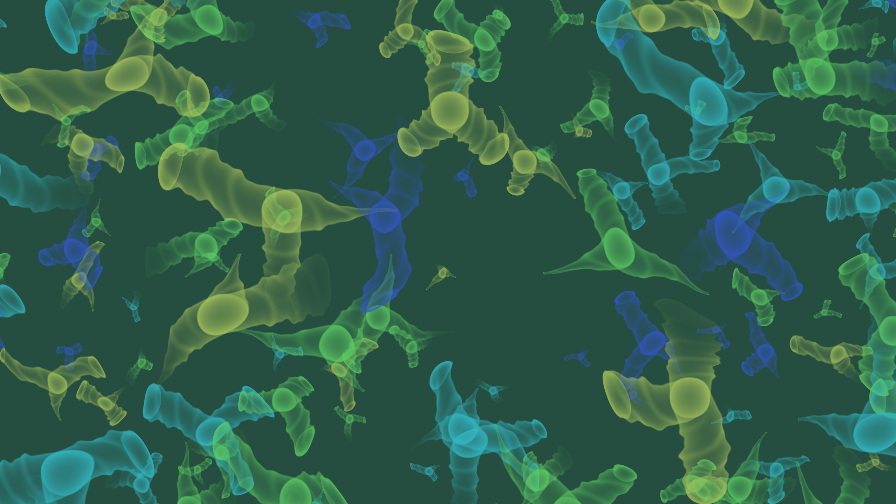
This background is drawn by a WebGL 2 fragment shader. Its source:

```glsl
#version 300 es
precision highp float;
// Translucent branching tubes with glowing rims, scattered over dark green.

#define LAYERS 4
#define LARGEST_CELL 0.34
#define LAYER_SHRINK 0.80
#define BODY_ALPHA 0.21
#define RIM_ALPHA 0.62
#define FOLD_ALPHA 0.20
#define RIPPLE 0.11
#define BACKGROUND vec3(0.145, 0.305, 0.250)
#define GREEN vec3(0.36, 0.80, 0.39)
#define YELLOW vec3(0.66, 0.77, 0.36)
#define CYAN vec3(0.20, 0.73, 0.78)
#define BLUE vec3(0.20, 0.34, 0.80)

uniform vec2 u_resolution;
out vec4 fragColor;

const float TAU = 6.2831853;

vec3 hash3(vec2 p) {
  vec3 h = fract(p.xyx * vec3(0.1031, 0.1030, 0.0973));
  h += dot(h, h.yxz + 33.33);
  return fract((h.xxy + h.yzz) * h.zyx);
}

mat2 rotation(float angle) {
  float c = cos(angle), s = sin(angle);
  return mat2(c, s, -s, c);
}

vec3 pickTint(float h) {
  if (h < 0.43) return GREEN;
  if (h < 0.63) return YELLOW;
  return h < 0.82 ? CYAN : BLUE;
}

// Rises steeply towards the silhouette, as on a thin glass shell.
float shellRim(float radius) {
  return 1.0 - sqrt(max(1.0 - radius * radius, 0.0));
}

float insideMask(float radius, float width, float pixel) {
  return 1.0 - smoothstep(-pixel, pixel, (radius - 1.0) * width);
}

// Opacity of one bent, rippled tube that starts at the origin along +x.
float tubeAlpha(vec2 q, vec3 seed, float pixel) {
  float len = mix(0.30, 0.74, seed.x);
  float along = clamp(q.x / len, 0.0, 1.0);
  float bend = (seed.y - 0.5) * 0.9;
  q.y -= bend * along * along * len;
  q.y /= sqrt(1.0 + 4.0 * bend * bend * along * along);

  // Width: flared, even or drawn out to a thin tail.
  float tip = seed.z < 0.25 ? 0.006 : mix(0.06, 0.15, fract(seed.z * 7.0));
  float phase = along * (14.0 + 14.0 * seed.y) + TAU * seed.z;
  float wave = sin(phase) + 0.4 * sin(phase * 2.3 + 1.0);
  float width = mix(0.125, tip, smoothstep(0.0, 1.0, along));
  width *= 1.0 + RIPPLE * wave * smoothstep(0.1, 0.5, along);

  // Shell with rounded ends.
  float over = min(q.x, 0.0) + 2.0 * max(q.x - len, 0.0);
  float radius = length(vec2(over, q.y)) / width;
  float fold = 0.5 + 0.5 * sin(phase + 1.8 * radius * radius + 2.0 * q.y / width);
  fold = pow(fold, 5.0) * smoothstep(0.1, 0.4, along);
  float alpha = BODY_ALPHA + RIM_ALPHA * shellRim(radius) + FOLD_ALPHA * fold;
  alpha *= insideMask(radius, width, pixel);
  if (seed.y > 0.72) alpha *= 1.0 - 0.85 * smoothstep(0.3, 1.0, along);

  // Elliptical mouth at the far end.
  float mouth = length(vec2(2.0 * (q.x - len), q.y)) / width;
  float ring = 0.08 + 0.45 * shellRim(mouth);
  alpha += ring * insideMask(mouth, width, pixel) * step(seed.y, 0.72);
  return min(alpha, 0.92);
}

void main() {
  vec2 p = gl_FragCoord.xy / u_resolution.y;
  vec3 color = BACKGROUND;

  // Small figures first, large ones on top.
  for (int layer = LAYERS - 1; layer >= 0; layer--) {
    float depth = float(layer);
    float cellSize = LARGEST_CELL * pow(LAYER_SHRINK, depth);
    vec2 grid = rotation(0.4 + depth * 1.3) * p / cellSize + 40.0 + depth * 17.3;
    vec2 home = floor(grid);

    for (int k = 0; k < 9; k++) {
      vec2 cell = home + vec2(k % 3 - 1, k / 3 - 1);
      vec3 place = hash3(cell + depth * 71.0);
      vec3 look = hash3(cell + depth * 71.0 + 213.0);
      if (look.x > 0.97 - 0.14 * depth) continue;

      float size = mix(0.70, 1.14, look.y) * (1.0 - 0.22 * depth);
      vec2 q = (grid - cell - mix(vec2(0.12), vec2(0.88), place.xy)) / size;
      if (dot(q, q) > 1.0) continue;
      float pixel = 1.0 / (u_resolution.y * cellSize * size);
      q += 0.025 * sin(q.yx * 11.0 + TAU * place.yz);

      // Three arms spread around the hub.
      vec3 tint = pickTint(look.z);
      for (int arm = 0; arm < 3; arm++) {
        vec3 seed = hash3(cell * 3.0 + vec2(arm * 37, layer * 53 + 7));
        float angle = TAU * (place.z + (float(arm) + 0.5 * seed.z) / 3.0);
        float alpha = tubeAlpha(rotation(-angle) * q, seed, pixel);
        color = mix(color, tint, alpha * 0.85);
      }
    }
  }
  fragColor = vec4(color, 1.0);
}
```
